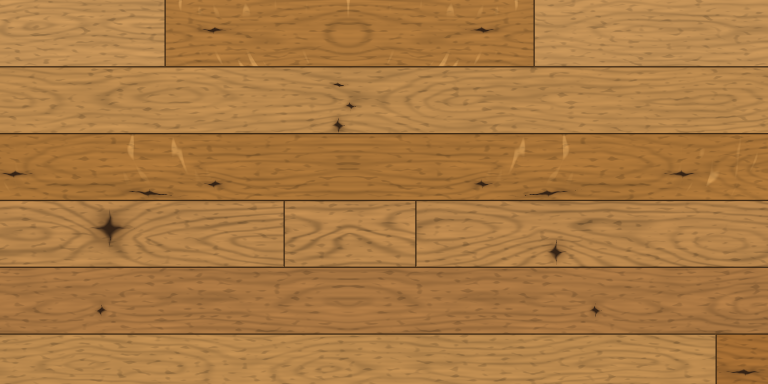
Write a WebGL 1 fragment shader that draws this texture.

```glsl
precision highp float;
// Oak plank floor: six courses of long boards with dark seams and a few butt joints.
// Growth rings are contour lines of a warped field that swells around each knot;
// stretched gradient noise adds pores, streaks and pale ray flecks.
uniform vec2 u_resolution;

vec2 gradient(vec2 cell) {
  vec2 h = vec2(dot(cell, vec2(127.1, 311.7)), dot(cell, vec2(269.5, 183.3)));
  return 2.0 * fract(sin(h) * 43758.5) - 1.0;
}

float noise(vec2 p) {
  vec2 i = floor(p), f = p - i;
  vec2 u = f * f * f * (f * (f * 6.0 - 15.0) + 10.0);
  vec2 e = vec2(1.0, 0.0);
  float low = mix(dot(gradient(i), f), dot(gradient(i + e), f - e), u.x);
  float high = mix(dot(gradient(i + e.yx), f - e.yx), dot(gradient(i + 1.0), f - 1.0), u.x);
  return mix(low, high, u.y);
}

// Bends the rings around a knot and adds its four-pointed crack and brown halo
void knot(vec2 d, vec2 size, float swell, inout float rings, inout float crack, inout float halo) {
  rings += swell * exp(-9.0 * length(d * vec2(0.7, 1.2)));
  vec2 s = (d + 0.006 * vec2(noise(d * 55.0), noise(d * 55.0 + 9.0))) / size;
  float star = dot(sqrt(abs(s)), vec2(1.0));
  crack = max(crack, 1.0 - smoothstep(0.7, 1.25, star));
  halo = max(halo, exp(-1.3 * dot(s, s)));
}

float seam(float d) {
  return clamp((0.0017 - abs(d)) * u_resolution.y + 0.5, 0.0, 1.0);
}

void main() {
  vec2 p = gl_FragCoord.xy / u_resolution.y;
  p.x *= 2.0 * u_resolution.y / u_resolution.x;
  p.y = 1.0 - p.y;

  // Course, position across it, and its butt joints
  float row = floor(p.y / 0.174);
  float v = p.y / 0.174 - row - 0.5;
  vec2 joints = vec2(9.0);
  if (row == 0.0) joints = vec2(0.430, 1.391);
  if (row == 3.0) joints = vec2(0.740, 1.083);
  if (row == 5.0) joints = vec2(1.865, 9.0);
  float board = step(joints.x, p.x) + step(joints.y, p.x);

  // Board tone
  vec3 wood = vec3(0.71, 0.52, 0.295);
  float contrast = 0.13;
  if (row == 0.0) wood = board == 1.0 ? vec3(0.66, 0.455, 0.225) : vec3(0.74, 0.55, 0.325);
  if (row == 2.0) wood = vec3(0.645, 0.44, 0.21);
  if (row == 3.0) { wood = vec3(0.705, 0.51, 0.29); contrast = 0.2; }
  if (row == 4.0) wood = vec3(0.645, 0.45, 0.25);
  if (row == 5.0 && board == 1.0) wood = vec3(0.62, 0.41, 0.19);

  // Alternate courses are book-matched about one axis
  float m = abs(p.x - 0.907);
  vec2 q = p;
  if (mod(row, 2.0) == 0.0) q.x = sqrt(m * m + 0.001);
  vec2 g = q + vec2(row * 7.3 + board * 3.7, row * 1.9);

  // Ring field: nested cathedral arches along the board
  float bow = noise(vec2(g.x * 1.7, row + 0.4));
  float arch = noise(vec2(g.x * 2.6, row + 5.3));
  float rings = 9.0 * length(vec2(v - 0.35 * bow, 0.75 * arch));
  rings += 1.1 * noise(g * vec2(4.0, 14.0)) + 0.35 * noise(g * vec2(13.0, 42.0));

  // Knots and cracks
  float crack = 0.0, halo = 0.0;
  if (row == 0.0 && board == 1.0)
    knot(vec2(m - 0.35, p.y - 0.078), vec2(0.045, 0.009), 1.5, rings, crack, halo);
  if (row == 1.0) {
    knot(p - vec2(0.882, 0.326), vec2(0.017, 0.022), 2.5, rings, crack, halo);
    knot(p - vec2(0.913, 0.276), vec2(0.014, 0.012), 1.5, rings, crack, halo);
    knot(p - vec2(0.882, 0.221), vec2(0.023, 0.007), 1.0, rings, crack, halo);
  }
  if (row == 2.0) {
    knot(vec2(m - 0.349, p.y - 0.479), vec2(0.032, 0.011), 2.0, rings, crack, halo);
    knot(vec2(m - 0.520, p.y - 0.503 + 0.1 * (m - 0.52)), vec2(0.075, 0.009), 1.0, rings, crack, halo);
    knot(vec2(m - 0.870, p.y - 0.453), vec2(0.055, 0.010), 3.0, rings, crack, halo);
  }
  if (row == 3.0) {
    if (board == 0.0) knot(p - vec2(0.286, 0.594), vec2(0.052, 0.045), 6.0, rings, crack, halo);
    if (board == 1.0) rings += 4.0 * exp(-9.0 * length((p - vec2(0.91, 0.61)) * vec2(0.6, 1.3)));
    if (board == 2.0) knot(p - vec2(1.448, 0.656), vec2(0.025, 0.030), 5.0, rings, crack, halo);
  }
  if (row == 4.0) knot(vec2(m - 0.644, p.y - 0.808), vec2(0.015, 0.017), 2.5, rings, crack, halo);
  if (row == 5.0 && board == 1.0)
    knot(p - vec2(1.94, 0.969), vec2(0.070, 0.009), 1.0, rings, crack, halo);

  // Rings, broad streaks and fine pores
  float line = pow(0.5 + 0.5 * sin(6.2832 * rings), 3.0);
  float patchy = 0.75 + 0.7 * noise(g * vec2(3.0, 11.0) + 4.0);
  float shade = 1.035 - contrast * line * patchy;
  shade += 0.08 * noise(g * vec2(2.0, 24.0)) + 0.10 * noise(g * vec2(14.0, 115.0));
  shade -= 0.14 * smoothstep(0.12, 0.45, noise(g * vec2(40.0, 105.0) + 2.0));
  vec3 color = wood * shade;

  // Pale ray flecks
  float area = 0.0;
  if (row == 0.0 && board == 1.0) area = smoothstep(0.2, 0.45, abs(v));
  if (row == 2.0) area = (1.0 - smoothstep(0.05, 0.2, abs(m - 0.5))) * (1.0 - smoothstep(-0.2, 0.35, v))
    + smoothstep(0.82, 0.95, m);
  float fleck = noise(vec2(m * 48.0 + 3.0 * v * v + 2.5 * v, p.y * 14.0 + row));
  color += vec3(0.13, 0.12, 0.09) * area * smoothstep(0.2, 0.42, fleck);

  // Knot stain, cracks and seams
  color = mix(color, vec3(0.40, 0.27, 0.14), 0.6 * halo);
  color = mix(color, vec3(0.17, 0.11, 0.07), 0.9 * crack);
  float edge = row - floor(v + 0.5) + step(0.0, v);
  float gap = edge > 0.5 ? seam(p.y - edge * 0.174) : 0.0;
  gap = max(gap, max(seam(p.x - joints.x), seam(p.x - joints.y)));
  gl_FragColor = vec4(mix(color, vec3(0.20, 0.13, 0.06), 0.9 * gap), 1.0);
}
```
